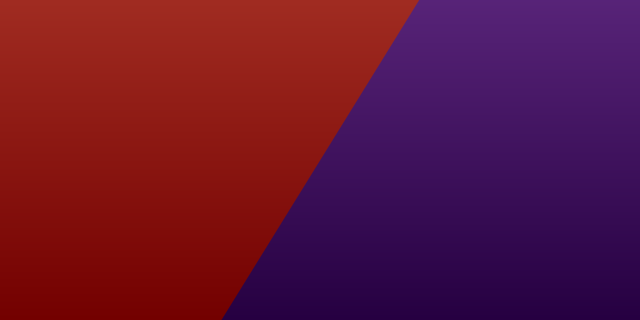
A WebGL 1 fragment shader for this background:

```glsl
precision highp float;

uniform vec2 u_resolution;

const vec3 RED_LOW = vec3(0.450, 0.000, 0.000);
const vec3 RED_HIGH = vec3(0.628, 0.170, 0.130);
const vec3 PURPLE_LOW = vec3(0.148, 0.000, 0.255);
const vec3 PURPLE_HIGH = vec3(0.342, 0.138, 0.470);

// Ends of the dividing line, as fractions of the canvas
const vec2 DIVIDER_BOTTOM = vec2(0.346, 0.0);
const vec2 DIVIDER_TOP = vec2(0.655, 1.0);

vec3 verticalGradient(vec3 low, vec3 high, float height) {
    return mix(low, high, clamp(height, 0.0, 1.0));
}

// Signed distance to the line from a to b, positive on its right
float lineSide(vec2 p, vec2 a, vec2 b) {
    vec2 along = normalize(b - a);
    return dot(p - a, vec2(along.y, -along.x));
}

float smoothEdge(float dist, float width) {
    return smoothstep(-width, width, dist);
}

void main() {
    vec2 uv = gl_FragCoord.xy / u_resolution;
    vec2 aspect = vec2(u_resolution.x / u_resolution.y, 1.0);
    float pixel = 1.0 / u_resolution.y;

    // Two vertical gradients, one for each side
    vec3 red = verticalGradient(RED_LOW, RED_HIGH, uv.y);
    vec3 purple = verticalGradient(PURPLE_LOW, PURPLE_HIGH, uv.y);

    // Slanted divider
    float side = lineSide(uv * aspect, DIVIDER_BOTTOM * aspect, DIVIDER_TOP * aspect);
    vec3 color = mix(red, purple, smoothEdge(side, 0.75 * pixel));

    gl_FragColor = vec4(color, 1.0);
}
```
